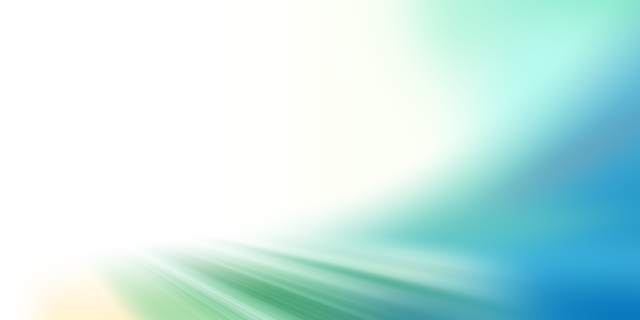
Give the GLSL for this background, as a Shadertoy shader.

```glsl
// Soft abstract backdrop: a white field sweeping into mint, teal and blue.
// Curved veils and elliptical glows set the right side; a fan of blurred
// streaks, coloured by ray slope, spreads along the bottom.

float hash(float n) {
    return fract(sin(n * 127.1) * 43758.5453);
}

float noise(float x) {
    float cell = floor(x);
    return mix(hash(cell), hash(cell + 1.0), smoothstep(0.0, 1.0, x - cell));
}

// Gaussian ellipse with its long axis turned by angle.
float glow(vec2 p, vec2 center, vec2 radius, float angle) {
    float c = cos(angle), s = sin(angle);
    vec2 q = p - center;
    q = vec2(c * q.x + s * q.y, c * q.y - s * q.x) / radius;
    return exp(-dot(q, q));
}

float band(float x, float center, float width) {
    float d = (x - center) / width;
    return exp(-d * d);
}

// White field and the pale mint veil at upper right.
vec3 paintSky(vec2 p) {
    vec3 col = mix(vec3(1.0), vec3(0.99, 1.0, 0.965), smoothstep(0.6, 1.15, p.x));
    float veilStart = 1.2 + 0.14 * band(p.y, 0.58, 0.25);
    float veil = smoothstep(veilStart, veilStart + 0.42, p.x);
    col = mix(col, vec3(0.72, 0.97, 0.92), 0.9 * veil);
    col = mix(col, vec3(0.68, 0.96, 0.84), 0.55 * glow(p, vec2(1.42, 0.98), vec2(0.16, 0.24), 0.0));
    col = mix(col, vec3(0.48, 0.89, 0.74), 0.8 * glow(p, vec2(1.95, 1.05), vec2(0.4, 0.17), 0.0));
    col = mix(col, vec3(0.70, 0.99, 0.96), 0.5 * glow(p, vec2(1.68, 0.76), vec2(0.3, 0.12), 0.9));
    return col;
}

// Teal to blue body below a rising curve.
vec3 paintSweep(vec3 col, vec2 p) {
    float t = max(p.x - 0.85, 0.0) / 1.15;
    float depth = 0.29 + 0.55 * t * t - p.y;
    float soft = 0.05 + 0.23 * t;
    float mask = smoothstep(-soft, soft, depth) * smoothstep(0.75, 1.42, p.x);
    vec3 body = mix(vec3(0.47, 0.83, 0.77), vec3(0.27, 0.67, 0.82), smoothstep(1.4, 1.95, p.x));
    body = mix(body, vec3(0.08, 0.57, 0.79), 0.75 * glow(p, vec2(2.05, 0.34), vec2(0.35, 0.16), 0.25));
    col = mix(col, body, mask);

    // Dusty shadow, teal fold, bright cyan and deep corner.
    col = mix(col, vec3(0.43, 0.63, 0.73), 0.55 * glow(p, vec2(1.82, 0.52), vec2(0.34, 0.07), 0.5));
    col = mix(col, vec3(0.36, 0.77, 0.76), 0.55 * glow(p, vec2(1.62, 0.29), vec2(0.35, 0.06), 0.12));
    col = mix(col, vec3(0.26, 0.75, 0.90), 0.75 * glow(p, vec2(1.75, 0.16), vec2(0.42, 0.09), 0.0));
    col = mix(col, vec3(0.02, 0.47, 0.74), 0.95 * glow(p, vec2(1.98, 0.0), vec2(0.5, 0.14), -0.1));
    return col;
}

// Streaks radiating from a point at the left.
vec3 paintFan(vec3 col, vec2 p) {
    float slope = (0.39 - p.y) / max(p.x - 0.1, 0.03);
    float grain = noise(slope * 55.0) * 0.6 + noise(slope * 130.0 + 7.0) * 0.4;
    grain = mix(grain, 0.5, smoothstep(0.5, 0.9, slope));

    vec3 fan = mix(vec3(0.84, 0.97, 0.91), vec3(0.52, 0.81, 0.64), smoothstep(0.16, 0.34, slope));
    fan = mix(fan, vec3(0.67, 0.87, 0.67), smoothstep(0.5, 0.8, slope));
    fan = mix(fan, vec3(1.0, 0.95, 0.82), smoothstep(0.85, 1.4, slope));
    fan = mix(fan, vec3(0.32, 0.71, 0.54), 0.75 * band(slope, 0.245, 0.016));
    fan = mix(fan, vec3(0.83, 0.95, 0.86), 0.6 * band(slope, 0.21, 0.015));
    fan = mix(fan, vec3(0.76, 0.93, 0.83), 0.6 * band(slope, 0.285, 0.018));
    fan = mix(fan, vec3(0.29, 0.64, 0.43), 0.85 * band(slope, 0.42, 0.055));
    fan = mix(fan, vec3(0.79, 0.94, 0.86), 0.8 * band(slope, 0.54, 0.035));
    fan += 0.12 * (grain - 0.5);

    // Cool the streaks as they run into the blue.
    fan = mix(fan, vec3(0.13, 0.49, 0.60), 0.85 * glow(p, vec2(1.42, -0.02), vec2(0.36, 0.11), -0.15));
    float strength = smoothstep(0.2, 0.46, 0.39 - p.y + 0.15 * p.x);
    strength *= smoothstep(0.1, 0.17, slope) * smoothstep(0.02, 0.2, p.x);
    strength *= 1.0 - smoothstep(1.2, 1.75, p.x);
    return mix(col, fan, strength);
}

void mainImage(out vec4 fragColor, in vec2 fragCoord) {
    // Canvas spans 0..2 across and 0..1 up.
    vec2 p = fragCoord / iResolution.xy * vec2(2.0, 1.0);
    vec3 col = paintSky(p);
    col = paintSweep(col, p);
    col = paintFan(col, p);
    fragColor = vec4(clamp(col, 0.0, 1.0), 1.0);
}
```
